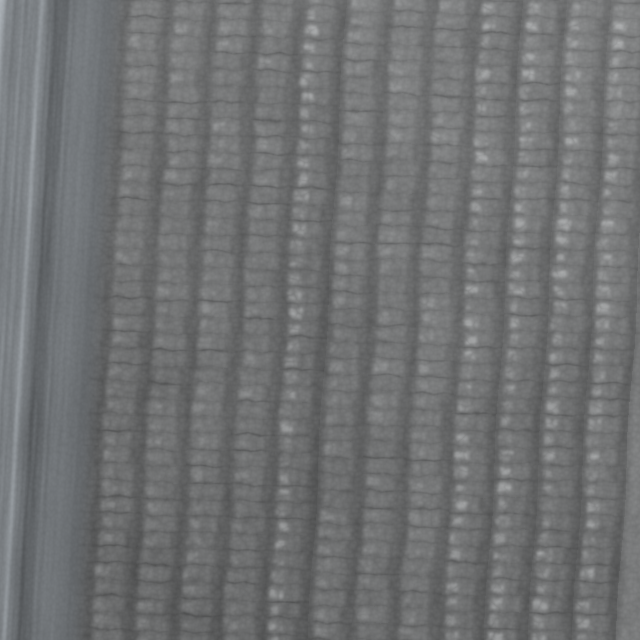
A WebGL 2 fragment shader for this texture:

```glsl
#version 300 es
// Slanted columns of small ribbed grey blocks beside a streaked metal frame.
precision highp float;
uniform vec2 u_resolution;
out vec4 fragColor;

float hash(vec2 p) {
    vec3 q = fract(vec3(p.xyx) * 0.1031);
    q += dot(q, q.yzx + 33.33);
    return fract((q.x + q.y) * q.z);
}

// Distance to the nearest scattered point, about 0 to 1.
float cellular(vec2 p) {
    vec2 cell = floor(p);
    float nearest = 2.0;
    for (int j = -1; j <= 1; j++)
        for (int i = -1; i <= 1; i++) {
            vec2 c = cell + vec2(i, j);
            vec2 point = c + vec2(hash(c), hash(c + 71.0));
            nearest = min(nearest, length(p - point));
        }
    return nearest;
}

float bump(float x, float center, float width) {
    float d = (x - center) / width;
    return exp(-d * d);
}

// Soft-edged interval from a to b.
float band(float x, float a, float b, float soft) {
    return smoothstep(a, a + soft, x) * (1.0 - smoothstep(b, b + soft, x));
}

float wovenColumns(float s, vec2 uv) {
    float u = (s - 0.197) / 0.0688 + 0.025 * sin(uv.y * 23.0);
    float k = floor(u);
    float f = fract(u);

    // Rows dip slightly to the right and waver a little.
    float ripple = cellular(vec2(u * 2.5, uv.y * 45.0)) - 0.5;
    float v = (uv.y + 0.04 * uv.x) * 38.6 + 0.25 * hash(vec2(k, 5.0)) + 0.22 * ripple;
    float r = fract(v);
    vec2 id = vec2(k + 3.0, floor(v));
    float rnd = hash(id);
    float narrow = max(step(7.5, k), 1.0 - step(0.5, abs(k - 4.0)));
    float inside = step(k, 11.5);

    // Raised block, its bright left tab and the dark groove before it.
    float edge = 0.07 * (hash(id + 17.0) - 0.5) + 0.03;
    float right = 0.66 + 0.12 * (hash(id + 29.0) - 0.5);
    float block = band(f, edge, right, 0.18) * inside;
    float rib = band(r, 0.02, 0.55, 0.38);
    float tab = band(f, edge, 0.22 + 0.14 * rnd, 0.14) * rib * inside;
    float patchy = 0.3 + 1.2 * smoothstep(0.75, 0.15, cellular(vec2(u * 4.0, v * 1.6)));
    float groove = bump(f, 0.97, 0.1) + bump(f, -0.03, 0.1);

    // Thin broken seams between the rows.
    float seamGap = abs(fract(v + 0.5) - 0.5);
    float seam = bump(seamGap, 0.0, 0.08) * mix(0.35, 1.0, block);
    float seamRnd = hash(vec2(k, floor(v + 0.5)) + 43.0);
    seam *= 0.2 + 0.8 * seamRnd * seamRnd;

    float shade = 0.407 + block * (0.042 + 0.016 * rib + 0.016 * (rnd - 0.5));
    shade -= 0.018 * narrow * smoothstep(0.35, 0.6, f);
    shade += tab * patchy * (0.012 + 0.035 * rnd + 0.05 * narrow);
    shade -= 0.026 * groove * inside + 0.07 * seam;
    return shade + 0.045 * (uv.x - 0.5) + 0.065 * (uv.y - 0.5);
}

float metalFrame(float s, vec2 uv) {
    float shade = 0.43 + 0.03 * uv.y;
    shade += 0.11 * bump(s, 0.066, 0.008) + 0.05 * bump(s, 0.04, 0.018);
    shade += 0.27 * bump(s, -0.005, 0.016) * uv.y;
    shade -= 0.07 * bump(s, 0.094, 0.012) + 0.045 * bump(s, 0.18, 0.02);
    shade += 0.02 * bump(s, 0.135, 0.02);
    // Brushed streaks, strongest near the outer edge.
    float streaks = sin(s * 410.0) + 0.6 * sin(s * 670.0 + 1.3 + uv.y);
    streaks += 3.0 * (0.5 - cellular(vec2(s * 130.0, uv.y * 9.0)));
    return shade + 0.014 * streaks * (1.0 - 0.7 * smoothstep(0.09, 0.15, s));
}

void main() {
    vec2 uv = gl_FragCoord.xy / u_resolution;
    float s = uv.x + 0.06 * (1.0 - uv.y);   // slant shared by all columns

    float onMesh = smoothstep(0.165, 0.2, s);
    float shade = mix(metalFrame(s, uv), wovenColumns(s, uv), onMesh);

    // Pale strip along the lower right border.
    float strip = smoothstep(1.018, 1.034, s) * (1.0 - smoothstep(0.35, 0.6, uv.y));
    shade = mix(shade, 0.48, strip);

    // Cloudy wear, upright smears, small scuffs and fine grain.
    shade += 0.01 * sin(uv.x * 13.0 + 2.0 * sin(uv.y * 9.0)) * sin(uv.y * 11.0 + uv.x * 4.0);
    shade += 0.035 * (0.5 - cellular(vec2(s * 75.0, uv.y * 28.0))) * onMesh;
    shade += 0.04 * (0.5 - cellular(uv * vec2(85.0, 125.0))) * mix(0.4, 1.0, onMesh);
    shade += 0.02 * (0.5 - cellular(uv * vec2(190.0, 150.0) + 9.0));

    vec3 tint = mix(vec3(0.965, 1.0, 1.03), vec3(0.99, 1.0, 1.005), onMesh);
    fragColor = vec4(clamp(shade * tint, 0.0, 1.0), 1.0);
}
```
